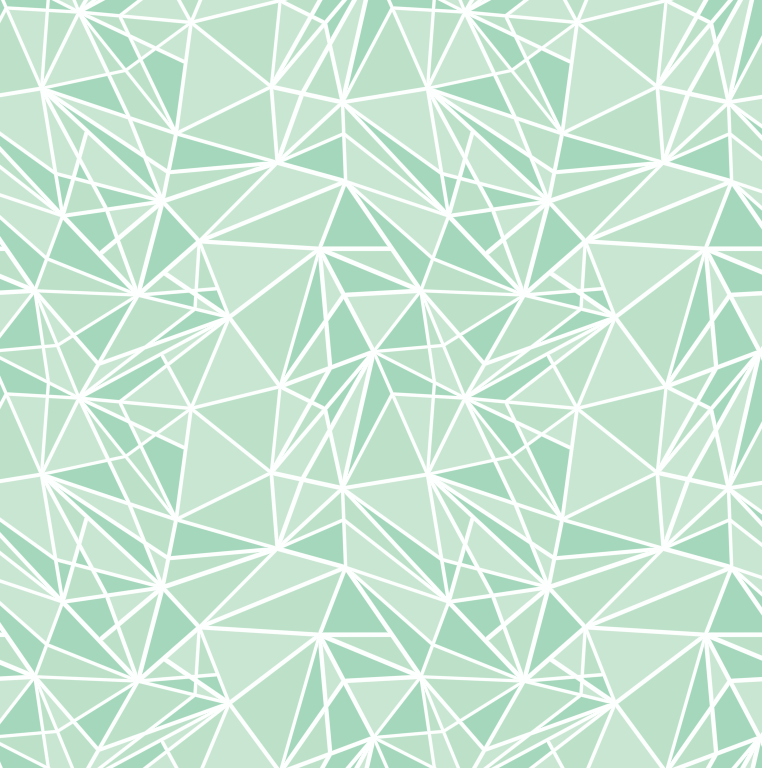
A Shadertoy shader for this pattern:

```glsl
// Repeating mosaic of mint green triangles divided by straight white lines.

const float TILE = 0.5026;          // repeat length, in canvas heights
const float JITTER = 0.66;          // spread of the nodes, in cells
const float THIN = 0.0041;          // line widths, in canvas heights
const float THICK = 0.0062;
const float SPLIT_MEAN = 0.54;      // chance that an edge sends out a split line
const float SPLIT_SWING = 0.24;     // change of that chance across the tile
const float SPLIT_LENGTH = 0.5;     // extra chance for long edges
const float SPLIT_THROUGH = 0.88;   // chance that a split enters a given side
const float SPLIT_AREA = 0.52;      // narrower triangles stay whole
const float DENSE_X = 0.3;          // where the tile is most finely divided
const float LIGHT_SHARE = 0.27;
const float MID_SHARE = 0.38;
const vec3 LIGHT = vec3(0.790, 0.900, 0.822);
const vec3 MID = vec3(0.739, 0.881, 0.786);
const vec3 DARK = vec3(0.645, 0.843, 0.733);
const vec3 LINE = vec3(0.992, 1.0, 0.995);

// A slanted lattice with 17 nodes per tile: one tile step is (4,1) or (-1,4).
const float NODES = 17.0;
const float CELLS_PER_HEIGHT = 4.1231 / TILE;

float hash(vec2 v) {
    return fract(sin(dot(v, vec2(12.9898, 78.233))) * 43758.5);
}

float cross2(vec2 a, vec2 b) {
    return a.x * b.y - a.y * b.x;
}

float area(vec3 a, vec3 b, vec3 c) {
    return cross2(b.xy - a.xy, c.xy - a.xy);
}

float segmentDistance(vec2 p, vec2 a, vec2 b) {
    vec2 ab = b - a, ap = p - a;
    return length(ap - ab * clamp(dot(ap, ab) / dot(ab, ab), 0.0, 1.0));
}

// Number of a lattice node, equal in every tile.
float nodeKey(vec2 id) {
    return floor(mod(id.x + 13.0 * id.y + 0.5, NODES));
}

// Jittered node: position in xy, key in z.
vec3 node(vec2 id) {
    float k = nodeKey(id);
    vec2 shift = vec2(hash(vec2(k, 3.1)), hash(vec2(k, 7.7))) - 0.5;
    return vec3(id + JITTER * shift, k);
}

// Key of an edge, the same from either end.
vec2 edgeKey(vec3 a, vec3 b) {
    return vec2(a.z + b.z, abs(a.z - b.z));
}

float halfWidth(vec2 key) {
    return 0.5 * CELLS_PER_HEIGHT * mix(THIN, THICK, hash(key + 31.7));
}

// Chance that an edge is split: higher for long edges and in the dense part.
float splitChance(vec2 a, vec2 b) {
    float tileX = dot(0.5 * (a + b), vec2(4.0, 1.0)) / NODES;
    return SPLIT_MEAN + SPLIT_SWING * cos(6.2832 * (tileX - DENSE_X))
         + SPLIT_LENGTH * (distance(a, b) - 1.2);
}

// Adds one triangle: lowers the line distance and sets the tone if p is inside.
void addTriangle(vec2 p, vec3 v[3], float key, inout float lineDist, inout float tone) {
    bool inside = true;
    bool roomy = area(v[0], v[1], v[2]) > SPLIT_AREA;
    float region = 0.0, bit = 1.0;
    for (int i = 0; i < 3; i++) {
        vec3 a = v[i], b = v[(i + 1) % 3], apex = v[(i + 2) % 3];
        vec2 edge = edgeKey(a, b);
        float w = halfWidth(edge);
        lineDist = min(lineDist, segmentDistance(p, a.xy, b.xy) - w);
        inside = inside && cross2(b.xy - a.xy, p - a.xy) >= 0.0;

        // Split line from the opposite corner to a shared point on this edge.
        float t = mix(0.33, 0.67, hash(edge + 5.3));
        vec2 foot = a.z < b.z ? mix(a.xy, b.xy, t) : mix(b.xy, a.xy, t);
        bool split = hash(edge + 11.9) < splitChance(a.xy, b.xy);
        bool enters = hash(vec2(key, edge.x + 0.37 * edge.y)) < SPLIT_THROUGH;
        if (roomy && split && enters) {
            lineDist = min(lineDist, segmentDistance(p, apex.xy, foot) - w);
            region += bit * step(0.0, cross2(foot - apex.xy, p - apex.xy));
        }
        bit *= 2.0;
    }
    if (inside) tone = fract(0.618 * key + 0.37 * region);
}

void mainImage(out vec4 fragColor, in vec2 fragCoord) {
    vec2 tilePos = fragCoord / iResolution.y / TILE;
    vec2 p = vec2(4.0 * tilePos.x - tilePos.y, tilePos.x + 4.0 * tilePos.y);
    vec2 cell = floor(p);
    float lineDist = 1.0, tone = 0.5;

    // Each nearby cell is cut along its better diagonal into two triangles.
    for (int n = 0; n < 9; n++) {
        vec2 id = cell + vec2(n % 3 - 1, n / 3 - 1);
        vec3 c[4] = vec3[4](node(id), node(id + vec2(1, 0)), node(id + vec2(1, 1)), node(id + vec2(0, 1)));
        float rising = min(area(c[0], c[1], c[2]), area(c[0], c[2], c[3]));
        float falling = min(area(c[1], c[2], c[3]), area(c[1], c[3], c[0]));
        int s = rising > falling ? 0 : 1;
        float key = 2.0 * nodeKey(id);
        addTriangle(p, vec3[3](c[s], c[s + 1], c[s + 2]), key, lineDist, tone);
        addTriangle(p, vec3[3](c[s], c[s + 2], c[(s + 3) % 4]), key + 1.0, lineDist, tone);
    }

    // Flat tones under smooth-edged lines.
    vec3 color = tone < LIGHT_SHARE ? LIGHT : tone < LIGHT_SHARE + MID_SHARE ? MID : DARK;
    float pixel = CELLS_PER_HEIGHT / iResolution.y;
    color = mix(LINE, color, smoothstep(-0.7 * pixel, 0.7 * pixel, lineDist));
    fragColor = vec4(color, 1.0);
}
```
